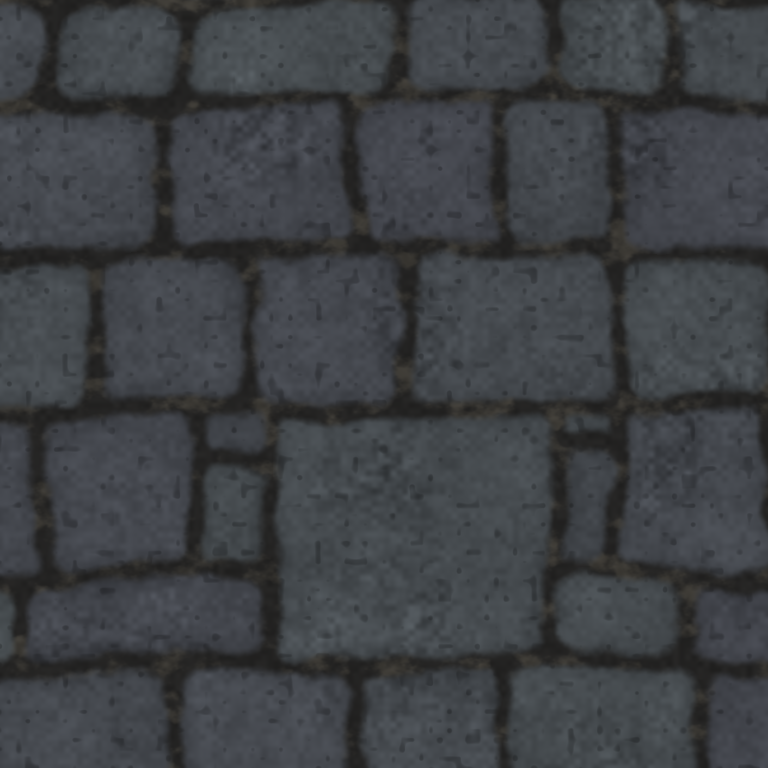
Give the GLSL for this texture, as a Shadertoy shader.

```glsl
float hash(vec2 p) {
    return fract(sin(dot(p, vec2(127.1, 311.7))) * 43758.5453);
}

float noise(vec2 p) {
    vec2 i = floor(p), f = fract(p);
    f = f * f * (3.0 - 2.0 * f);
    return mix(mix(hash(i), hash(i + vec2(1, 0)), f.x),
               mix(hash(i + vec2(0, 1)), hash(i + vec2(1, 1)), f.x), f.y);
}

float fbm(vec2 p) {
    float sum = 0.0, amp = 0.53;
    for (int i = 0; i < 4; i++) {
        sum += amp * noise(p);
        p = mat2(1.6, 1.2, -1.2, 1.6) * p + 7.3;
        amp *= 0.5;
    }
    return sum;
}

// The large block spans two courses
const vec2 blockLo = vec2(0.35, 0.135), blockHi = vec2(0.725, 0.47);

bool besideBlock(int row) { return row == 1 || row == 2; }

// Position of the vertical joint i in a course, snapped to the large block
float jointX(float i, int row) {
    float r = float(row);
    float x = 0.22 * (i + hash(vec2(r, 3.7)) + 0.64 * (hash(vec2(i, r * 7.3)) - 0.5));
    if (besideBlock(row)) {
        if (abs(x - blockLo.x) < 0.06) x = blockLo.x;
        if (abs(x - blockHi.x) < 0.06) x = blockHi.x;
    }
    return x;
}

// Corners of the stone cell around p
void findStone(vec2 p, out vec2 lo, out vec2 hi) {
    float courses[8] = float[8](-0.04, 0.135, 0.25, 0.47, 0.67, 0.865, 1.005, 1.15);
    int row = 0;
    for (int k = 1; k < 7; k++) if (p.y >= courses[k]) row = k;

    float i = floor(p.x / 0.22 - hash(vec2(float(row), 3.7)));
    if (p.x < jointX(i, row)) i--;
    else if (p.x >= jointX(i + 1.0, row)) i++;
    lo = vec2(jointX(i, row), courses[row]);
    hi = vec2(jointX(i + 1.0, row), courses[row + 1]);

    if (besideBlock(row)) {
        if (p.x < blockLo.x) hi.x = min(hi.x, blockLo.x);
        else if (p.x >= blockHi.x) lo.x = max(lo.x, blockHi.x);
        else { lo = blockLo; hi = blockHi; return; }
    }

    // Some narrow cells hold two stacked stones
    float pick = hash(vec2(i, float(row) + 31.0));
    if (hi.x - lo.x < 0.17 && hi.y - lo.y > 0.15 && pick > 0.5) {
        float cut = mix(lo.y, hi.y, pick - 0.2);
        if (p.y < cut) hi.y = cut; else lo.y = cut;
    }
}

float roundedBox(vec2 p, vec2 halfSize, float radius) {
    vec2 q = abs(p) - halfSize + radius;
    return length(max(q, 0.0)) + min(max(q.x, q.y), 0.0) - radius;
}

void mainImage(out vec4 fragColor, in vec2 fragCoord) {
    vec2 p = fragCoord / iResolution.y;

    // Bend the joints
    vec2 bent = p + 0.030 * (vec2(noise(p * 5.0 + 11.0), noise(p * 4.0 + 47.0)) - 0.5)
                  + 0.010 * (vec2(noise(p * 21.0), noise(p * 21.0 + 19.0)) - 0.5);
    vec2 lo, hi;
    findStone(bent, lo, hi);
    float id = hash(floor((lo + 2.0 * hi) * 500.0));
    float id2 = fract(id * 57.31);

    // Stone outline: slightly tilted, rounded and worn
    vec2 local = bent - 0.5 * (lo + hi);
    float tilt = 0.07 * (id2 - 0.5);
    local += tilt * vec2(-local.y, local.x);
    vec2 halfSize = 0.5 * (hi - lo) - 0.010;
    float radius = min(mix(0.012, 0.032, id2), 0.6 * min(halfSize.x, halfSize.y));
    float d = roundedBox(local, halfSize, radius);
    d += 0.014 * (fbm(p * 34.0) - 0.5);

    // Stone face: mottling, grain, faint vertical streaks and pits
    float mottle = fbm(p * 10.0 + id * 30.0) - 0.5;
    float grain = noise(p * 125.0) - 0.5;
    float clumps = noise(p * 58.0 + 5.0) - 0.5;
    float streak = noise(vec2(p.x * 45.0, p.y * 6.0) + id * 9.0) - 0.5;
    float rough = smoothstep(0.5, 0.75, fbm(p * 6.0 + 23.0));
    vec3 stone = mix(vec3(0.264, 0.274, 0.302), vec3(0.282, 0.305, 0.318), id);
    stone *= 1.0 + 0.22 * mottle + (0.15 + 0.2 * rough) * grain
           + (0.10 + 0.2 * rough) * clumps + 0.08 * id2 * streak;
    stone *= 1.0 - 0.22 * smoothstep(0.76, 0.95, noise(p * 82.0 + 61.0));
    stone *= 1.0 - 0.09 * smoothstep(-0.028, 0.0, d);

    // Mortar: dark gaps with patches of brown grit
    float grit = smoothstep(0.45, 0.78, fbm(vec2(p.x * 32.0, p.y * 44.0) + 13.0));
    vec3 mortar = mix(vec3(0.138, 0.136, 0.133), vec3(0.238, 0.228, 0.207), grit);
    mortar *= 1.0 + 0.25 * grain;

    float cover = 1.0 - smoothstep(-0.008, 0.007, d);
    fragColor = vec4(mix(mortar, stone, cover), 1.0);
}
```
